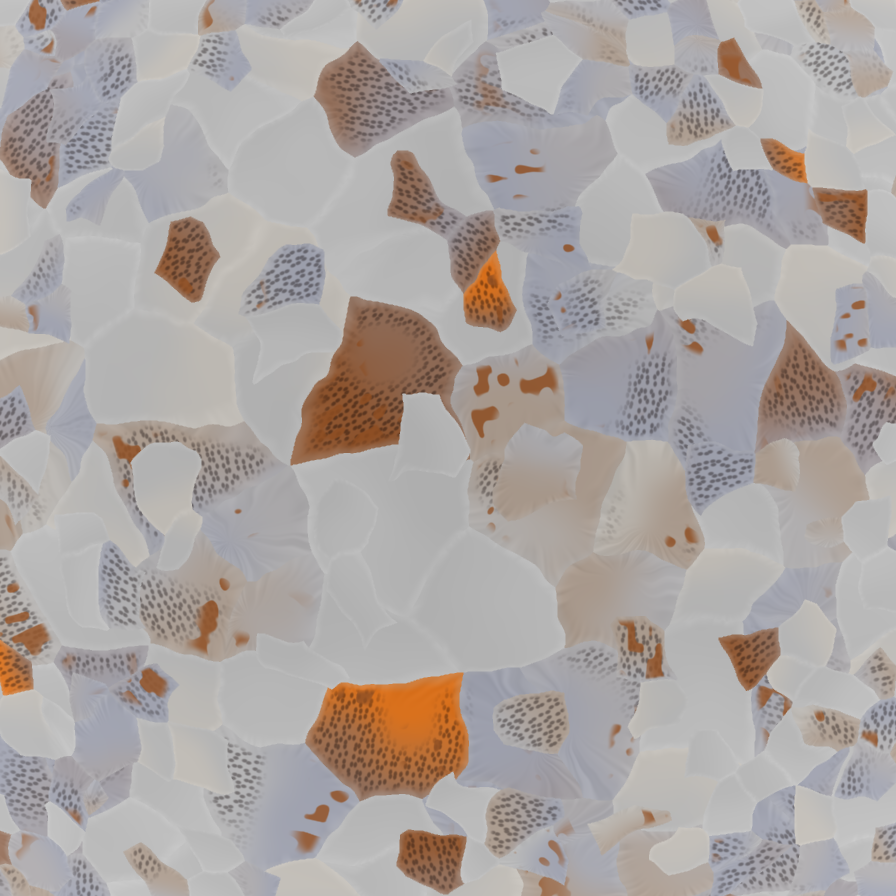
Give the GLSL for this texture, as a three.js fragment shader.

```glsl
varying vec2 vUv;

const vec3 PALE = vec3(0.695, 0.695, 0.695);
const vec3 CREAM = vec3(0.72, 0.70, 0.67);
const vec3 LAVENDER = vec3(0.60, 0.61, 0.66);
const vec3 LILAC_SHADE = vec3(0.59, 0.57, 0.59);
const vec3 BEIGE = vec3(0.65, 0.59, 0.54);
const vec3 BROWN = vec3(0.55, 0.41, 0.33);
const vec3 RUST = vec3(0.55, 0.30, 0.13);
const vec3 ORANGE = vec3(0.84, 0.43, 0.10);
const float LARGE_SCALE = 7.5;
const float SMALL_SCALE = 14.0;
const float CROWDING = 0.8;
const float PORE_SCALE = 135.0;
const float SAMPLE_STEP = 0.0009;

struct Patch {
  vec2 local;
  vec2 center;
  float id;
  float rim;
};

float hash(vec2 p) {
  vec3 q = fract(p.xyx * 0.1031);
  q += dot(q, q.yzx + 33.33);
  return fract((q.x + q.y) * q.z);
}

vec2 hash2(vec2 p) {
  return vec2(hash(p), hash(p + 57.3));
}

float noise(vec2 p) {
  vec2 i = floor(p);
  vec2 f = fract(p);
  f = f * f * (3.0 - 2.0 * f);
  return mix(mix(hash(i), hash(i + vec2(1.0, 0.0)), f.x),
             mix(hash(i + vec2(0.0, 1.0)), hash(i + 1.0), f.x), f.y);
}

vec2 rotate(vec2 p, float angle) {
  float c = cos(angle);
  float s = sin(angle);
  return vec2(c * p.x - s * p.y, s * p.x + c * p.y);
}

// Nearest weighted cell, with the gap to its neighbour as rim distance
Patch findPatch(vec2 p, float seed) {
  Patch found = Patch(vec2(0.0), vec2(0.0), 0.0, 0.0);
  float nearest = 9.0;
  float second = 9.0;
  for (int y = -1; y <= 1; y++) {
    for (int x = -1; x <= 1; x++) {
      vec2 cell = floor(p) + vec2(float(x), float(y));
      vec2 center = cell + 0.1 + 0.8 * hash2(cell + seed);
      float id = hash(cell + seed + 19.7);
      float d = length(p - center) - 0.3 * hash(cell + seed + 83.1);
      if (d < nearest) {
        second = nearest;
        nearest = d;
        found.local = p - center;
        found.center = center;
        found.id = id;
      } else {
        second = min(second, d);
      }
    }
  }
  found.rim = second - nearest;
  return found;
}

// Small elongated pits
float pores(vec2 p) {
  float d = 1.0;
  for (int y = -1; y <= 1; y++) {
    for (int x = -1; x <= 1; x++) {
      vec2 cell = floor(p) + vec2(float(x), float(y));
      vec2 offset = p - cell - 0.15 - 0.7 * hash2(cell);
      d = min(d, length(offset * vec2(0.75, 1.2)));
    }
  }
  return smoothstep(0.46, 0.16, d);
}

vec3 patchColor(Patch s, vec2 uv, float radius2) {
  float angle = 6.2832 * hash(vec2(s.id * 977.0, 1.0));
  float variant = hash(vec2(s.id * 613.0, 5.0));
  float cloud = noise(uv * 16.0 + s.id * 90.0);
  float blend = smoothstep(-0.45, 0.5, rotate(s.local, angle).x + 0.5 * (cloud - 0.5));
  float brownStart = mix(0.84, 0.93, smoothstep(0.02, 0.25, radius2));
  float rimFade = smoothstep(0.16, 0.0, s.rim);
  float ruffle = noise(vec2(atan(s.local.y, s.local.x) * 14.0, s.id * 50.0)) - 0.5;

  // Smooth pale sheets
  if (s.id < 0.46) {
    vec3 sheet = mix(PALE, CREAM, step(0.65, variant) * blend * 0.8);
    return sheet + 0.025 * (blend - 0.5) + 0.025 * rimFade * (1.0 + ruffle);
  }

  // Tinted sheets
  vec3 color = mix(LAVENDER, mix(LILAC_SHADE, PALE, variant), blend);
  float porous = 0.35;
  if (s.id > brownStart) {
    color = mix(BROWN, mix(RUST, LAVENDER, step(0.35, variant)), blend * 0.75);
    porous = 0.8;
  } else if (s.id > 0.74) {
    color = mix(BEIGE, mix(LAVENDER, CREAM, variant), blend);
    porous = 0.2;
  }
  if (s.id > 0.985) color = mix(ORANGE, BROWN, blend);

  // Folded rims, pits and rust flecks
  color += 0.07 * ruffle * smoothstep(0.4, 0.0, s.rim);
  color = mix(color, PALE, 0.25 * rimFade);
  float inside = smoothstep(0.06, 0.25, s.rim);
  float field = smoothstep(0.62, 0.85, noise(uv * 11.0 + s.id * 40.0) + 0.5 * porous);
  float pit = pores(rotate(uv, angle) * PORE_SCALE) * field * inside;
  color *= 1.0 - pit * vec3(0.36, 0.38, 0.38);
  float cluster = smoothstep(0.64, 0.78, noise(uv * 13.0 + s.id * 70.0 + 8.0));
  float fleck = smoothstep(0.62, 0.70, noise(rotate(uv, angle) * vec2(60.0, 95.0)));
  return mix(color, RUST, 0.85 * fleck * cluster * inside);
}

vec3 scene(vec2 uv) {
  vec2 d = uv - 0.5;
  vec2 bend = vec2(noise(uv * 18.0), noise(uv * 18.0 + 31.0)) - 0.5;
  vec2 ripple = vec2(noise(uv * 55.0), noise(uv * 55.0 + 47.0)) - 0.5;
  vec2 p = d * (1.0 + CROWDING * dot(d, d)) + 0.035 * bend + 0.007 * ripple;

  // Large sheets, partly covered by small scraps towards the margin
  Patch large = findPatch(p * LARGE_SCALE, 120.0);
  vec2 place = large.center / LARGE_SCALE;
  vec3 color = patchColor(large, uv, dot(place, place));
  Patch small = findPatch(p * SMALL_SCALE, 340.0);
  place = small.center / SMALL_SCALE;
  float radius2 = dot(place, place);
  float cover = hash(vec2(small.id * 431.0, 9.0));
  if (cover > 0.85 - 0.9 * min(radius2, 0.4)) color = patchColor(small, uv, radius2);
  return color + 0.14 * dot(d, d);
}

void main() {
  // Four samples smooth the cut edges
  vec3 color = vec3(0.0);
  for (int y = 0; y < 2; y++) {
    for (int x = 0; x < 2; x++) {
      color += scene(vUv + SAMPLE_STEP * (vec2(float(x), float(y)) - 0.5));
    }
  }
  gl_FragColor = vec4(color * 0.25, 1.0);
}
```
